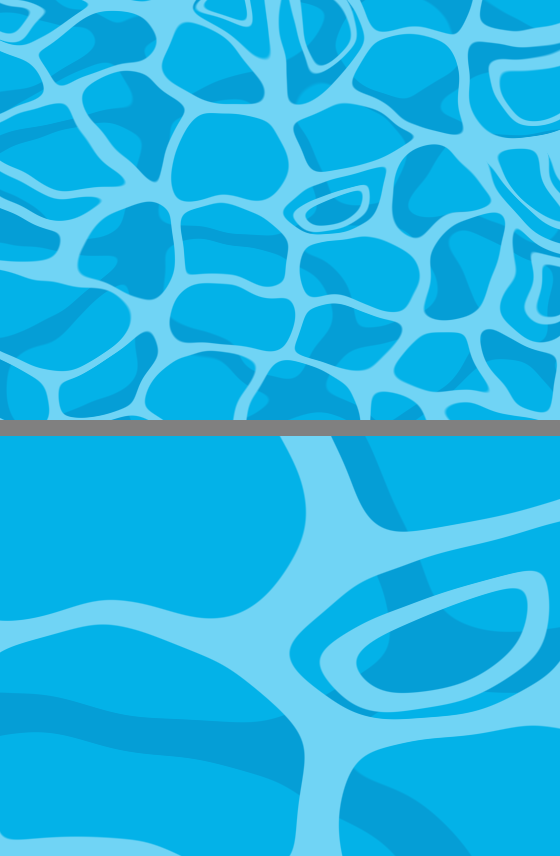
Top, the full canvas; bottom, a detail of the centre.
Reproduce this texture procedurally as a WebGL 2 fragment shader.

```glsl
#version 300 es
precision highp float;

#define BASE_COLOR vec3(0.01, 0.70, 0.91)
#define SHADOW_COLOR vec3(0.02, 0.62, 0.84)
#define LIGHT_COLOR vec3(0.44, 0.83, 0.96)
#define LIGHT_CELLS vec2(3.9, 5.1)
#define SHADOW_CELLS vec2(2.9, 4.0)
#define LIGHT_WIDTH 0.055
#define SHADOW_WIDTH 0.072
#define WIDTH_VARIATION 0.9
#define CORNER_ROUNDING 0.065
#define WARP_AMOUNT 0.10
#define RING_CHANCE 0.24
#define EDGE_SOFTNESS 0.8

uniform vec2 u_resolution;
out vec4 fragColor;

// Integer hash of a lattice cell, two values in 0..1
vec2 hash2(vec2 cell) {
    const uint MULTIPLIER = 1664525u;
    uvec2 v = uvec2(ivec2(cell)) * MULTIPLIER + 1013904223u;
    v.x += v.y * MULTIPLIER;
    v.y += v.x * MULTIPLIER;
    v ^= v >> 16u;
    v.x += v.y * MULTIPLIER;
    v.y += v.x * MULTIPLIER;
    v ^= v >> 16u;
    return vec2(v >> 8u) * exp2(-24.0);
}

vec2 randomDirection(vec2 cell) {
    float angle = 6.2832 * hash2(cell).x;
    return vec2(cos(angle), sin(angle));
}

float gradientNoise(vec2 p) {
    vec2 i = floor(p), f = p - i;
    vec2 u = f * f * f * (f * (f * 6.0 - 15.0) + 10.0);
    vec2 e = vec2(1.0, 0.0);
    float a = dot(randomDirection(i), f);
    float b = dot(randomDirection(i + e.xy), f - e.xy);
    float c = dot(randomDirection(i + e.yx), f - e.yx);
    float d = dot(randomDirection(i + e.xx), f - e.xx);
    return mix(mix(a, b, u.x), mix(c, d, u.x), u.y);
}

vec2 noise2(vec2 p) {
    return vec2(gradientNoise(p), gradientNoise(p + vec2(37.3, 71.7)));
}

vec2 cellPoint(vec2 cell) {
    return cell + 0.5 + 0.88 * (hash2(cell) - 0.5);
}

// Signed distance to a web of rounded cells, with loose rings inside some
float waterWeb(vec2 p, float width, float ringChance) {
    vec2 home = floor(p), nearest = home, toNearest = vec2(0.0);
    float best = 1e3;
    for (int y = -2; y <= 2; y++)
    for (int x = -2; x <= 2; x++) {
        vec2 cell = home + vec2(x, y);
        vec2 offset = cellPoint(cell) - p;
        float d = dot(offset, offset);
        if (d < best) {
            best = d;
            nearest = cell;
            toNearest = offset;
        }
    }

    // Smooth minimum over the bisectors around the nearest point
    float sum = 0.0;
    for (int y = -2; y <= 2; y++)
    for (int x = -2; x <= 2; x++) {
        if (x == 0 && y == 0) continue;
        vec2 offset = cellPoint(nearest + vec2(x, y)) - p;
        float d = dot(0.5 * (toNearest + offset), normalize(offset - toNearest));
        sum += exp(-d / CORNER_ROUNDING);
    }
    float inset = -CORNER_ROUNDING * log(sum);
    float web = inset - width;

    // Off-centre ring
    vec2 chance = hash2(nearest + 91.0);
    if (chance.y < ringChance) {
        float tilted = inset + 0.22 * dot(toNearest, randomDirection(nearest + 53.0));
        web = min(web, abs(tilted - 0.23) - 0.65 * width);
    }
    return web;
}

// One layer: bend the plane, vary the stroke width, return coverage
float webLayer(vec2 uv, vec2 cells, float width, float ringChance, vec2 seed) {
    vec2 q = uv + seed;
    vec2 bent = q + WARP_AMOUNT * noise2(q * 3.6) + 0.2 * WARP_AMOUNT * noise2(q * 9.0);
    float stroke = width * (1.0 + WIDTH_VARIATION * gradientNoise(q * 5.0 + 13.0));
    float d = waterWeb(bent * cells, stroke, ringChance);
    float soft = EDGE_SOFTNESS * cells.y / u_resolution.y;
    return 1.0 - smoothstep(-soft, soft, d);
}

void main() {
    vec2 uv = gl_FragCoord.xy / u_resolution.y;
    float shadow = webLayer(uv, SHADOW_CELLS, SHADOW_WIDTH, 0.0, vec2(11.4, 6.8));
    float light = webLayer(uv, LIGHT_CELLS, LIGHT_WIDTH, RING_CHANCE, vec2(3.2, 5.6));
    vec3 color = mix(BASE_COLOR, SHADOW_COLOR, shadow);
    color = mix(color, LIGHT_COLOR, light);
    fragColor = vec4(color, 1.0);
}
```
